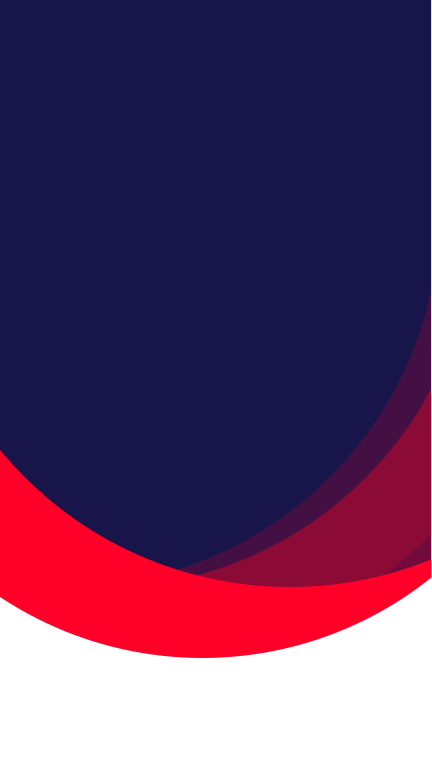
Give the GLSL for this background, as a WebGL 1 fragment shader.

```glsl
precision highp float;
uniform vec2 u_resolution;

// Coverage of a bowl: a half disc whose sides continue straight up
float bowl(vec2 p, vec2 center, float radius) {
  vec2 d = p - center;
  d.y = min(d.y, 0.0);
  return clamp((radius - length(d)) * u_resolution.x + 0.5, 0.0, 1.0);
}

void main() {
  // Both axes in canvas widths
  vec2 p = gl_FragCoord.xy / u_resolution.x;
  p.y *= 1.77778 * u_resolution.x / u_resolution.y;

  vec3 white = vec3(1.0);
  vec3 red = vec3(1.0, 0.0, 0.16);
  vec3 plum = vec3(0.45, 0.04, 0.24);
  vec3 crimson = vec3(0.55, 0.04, 0.21);
  vec3 maroon = vec3(0.267, 0.063, 0.265);
  vec3 navy = vec3(0.094, 0.082, 0.29);

  // Overlapping bands inside the upper bowl, outermost first
  vec3 bands = mix(plum, crimson, bowl(p, vec2(0.382, 1.153), 0.868));
  bands = mix(bands, maroon, bowl(p, vec2(0.2315, 1.2847), 0.868));
  bands = mix(bands, navy, bowl(p, vec2(0.1493, 1.287), 0.868));

  // Red crescent over white, then the upper bowl
  vec3 color = mix(white, red, bowl(p, vec2(0.4685, 1.1019), 0.8472));
  color = mix(color, bands, bowl(p, vec2(0.6713, 1.287), 0.868));

  // Thin pale margin on the right
  float margin = clamp((p.x - 0.998) * u_resolution.x + 0.5, 0.0, 1.0);
  gl_FragColor = vec4(mix(color, white, margin), 1.0);
}
```
